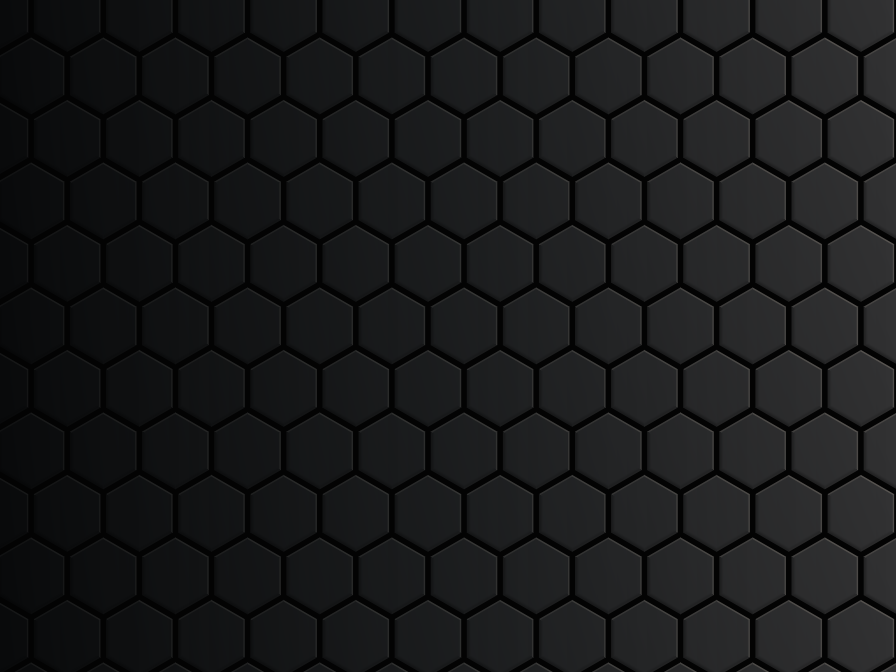
Reproduce this pattern procedurally as a WebGL 1 fragment shader.

```glsl
precision highp float;

uniform vec2 u_resolution;

// Lengths are fractions of the canvas height.
const float PITCH = 0.10738;
const vec2 TILE_ORIGIN = vec2(0.1536, 0.887);
const float HALF_GAP = 0.0041;
const float RIM_WIDTH = 0.0022;
const float SHADE_WIDTH = 0.007;
const float BAND_COUNT = 90.0;
const float BAND_STRENGTH = 0.004;
const vec2 LIGHT_DIR = vec2(0.6, 0.8);
const vec3 FACE_LEFT = vec3(0.036, 0.040, 0.044);
const vec3 FACE_MIDDLE = vec3(0.106, 0.112, 0.117);
const vec3 FACE_RIGHT = vec3(0.192, 0.192, 0.196);
const vec3 GAP_COLOR = vec3(0.010, 0.011, 0.012);
const vec3 RIM_TINT = vec3(1.04, 1.0, 0.94);

float hash(float n) {
    return fract(sin(n * 12.9898) * 43758.5453);
}

// Offset from the centre of the nearest pointy-topped hexagon.
vec2 hexOffset(vec2 p) {
    vec2 cell = PITCH * vec2(1.0, sqrt(3.0));
    vec2 a = mod(p + 0.5 * cell, cell) - 0.5 * cell;
    vec2 b = mod(p, cell) - 0.5 * cell;
    return dot(a, a) < dot(b, b) ? a : b;
}

// Outward normal of the hexagon side closest to q.
vec2 hexNormal(vec2 q) {
    vec2 side = vec2(1.0, 0.0);
    vec2 slant = vec2(0.5, 0.8660254);
    vec2 n = dot(abs(q), side) > dot(abs(q), slant) ? side : slant;
    return n * vec2(q.x < 0.0 ? -1.0 : 1.0, q.y < 0.0 ? -1.0 : 1.0);
}

// Left-to-right sheen with faint vertical banding.
vec3 faceColor(float x) {
    vec3 color = mix(FACE_LEFT, FACE_MIDDLE, clamp(x * 2.0, 0.0, 1.0));
    color = mix(color, FACE_RIGHT, clamp(x * 2.0 - 1.0, 0.0, 1.0));
    return color + BAND_STRENGTH * (hash(floor(x * BAND_COUNT)) - 0.5);
}

void main() {
    vec2 p = gl_FragCoord.xy / u_resolution.y;
    float x = gl_FragCoord.x / u_resolution.x;
    float aa = 0.6 / u_resolution.y;

    vec2 q = hexOffset(p - TILE_ORIGIN);
    vec2 normal = hexNormal(q);
    float inset = 0.5 * PITCH - dot(q, normal) - HALF_GAP;
    float facing = dot(normal, LIGHT_DIR);

    // Tile face, a little darker away from the light
    vec3 face = faceColor(x);
    face *= 1.0 + 0.05 * dot(q, LIGHT_DIR) / PITCH;
    float shade = 1.0 - smoothstep(0.0, SHADE_WIDTH, inset);
    face *= 1.0 - 0.3 * shade * clamp(0.4 - facing, 0.0, 1.0);

    // Thin lit rim on the upper and right sides
    float rim = 1.0 - smoothstep(RIM_WIDTH - aa, RIM_WIDTH + aa, inset);
    float glint = max(0.0, 0.4 + 0.6 * facing);
    vec3 lit = (face * 1.55 + 0.025) * RIM_TINT;
    face = mix(face, lit, rim * glint);

    // Dark joints
    float cover = smoothstep(-aa, aa, inset);
    gl_FragColor = vec4(mix(GAP_COLOR, face, cover), 1.0);
}
```
